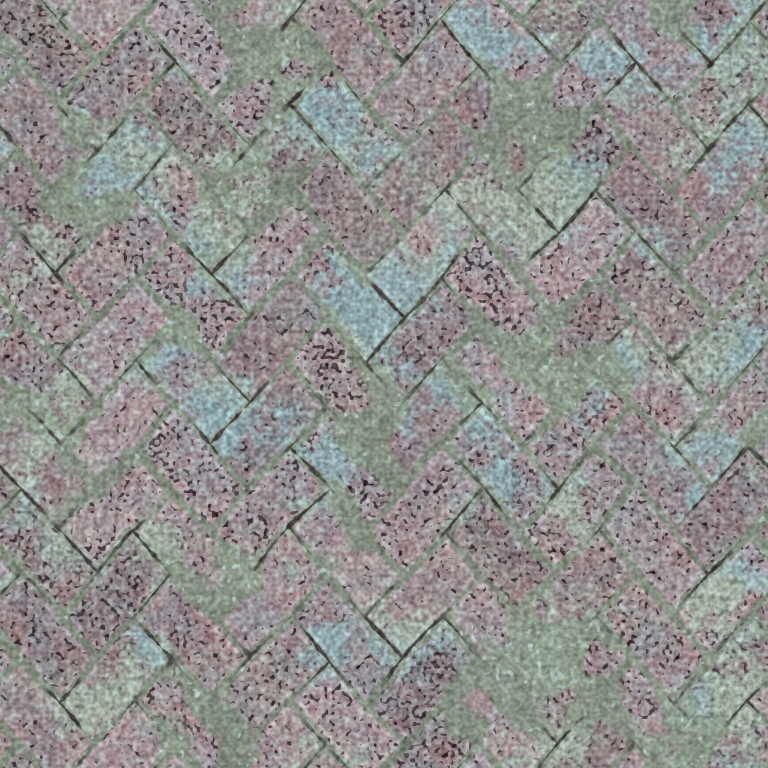
Reproduce this texture procedurally as a Shadertoy shader.

```glsl
// Weathered herringbone paving: 2:1 bricks laid diagonally, 5 repeats across and 9 down.
// Integer cells are grouped into bricks by their diagonal index; periodic gradient
// noise then adds lichen, pits, grain, dark crevices and moss creeping from the joints.

#define REPEATS vec2(5.0, 9.0)
#define PHASE vec2(0.151, 0.003)
#define JOINT 0.045
#define CORNER 0.06
#define WOBBLE 0.09
#define MOSS_SPREAD 1.25
#define GRAIN 0.21
#define BRICK_COLOR vec3(0.605, 0.53, 0.55)
#define LICHEN_COLOR vec3(0.56, 0.68, 0.70)
#define PALE_COLOR vec3(0.64, 0.70, 0.64)
#define MOSS_COLOR vec3(0.53, 0.58, 0.515)
#define DARK_COLOR vec3(0.22, 0.185, 0.195)

float hash(vec2 p) {
    vec3 q = fract(p.xyx * 0.1031);
    q += dot(q, q.yzx + 33.33);
    return fract((q.x + q.y) * q.z);
}

float cornerSlope(vec2 cell, vec2 offset, vec2 f, vec2 period) {
    float angle = 6.2832 * hash(mod(cell + offset, period) + period * 0.37);
    return dot(vec2(cos(angle), sin(angle)), f - offset);
}

// Gradient noise, about -1 to 1, tiling over the canvas
float noise(vec2 uv, vec2 freq) {
    vec2 p = uv * freq, i = floor(p), f = p - i;
    vec2 w = f * f * f * (f * (f * 6.0 - 15.0) + 10.0);
    float low = mix(cornerSlope(i, vec2(0, 0), f, freq), cornerSlope(i, vec2(1, 0), f, freq), w.x);
    float high = mix(cornerSlope(i, vec2(0, 1), f, freq), cornerSlope(i, vec2(1, 1), f, freq), w.x);
    return 1.4 * mix(low, high, w.y);
}

float fbm(vec2 uv, float freq) {
    float sum = 0.0, amp = 0.5;
    for (int k = 0; k < 4; k++) {
        sum += amp * noise(uv, vec2(freq));
        freq *= 2.0;
        amp *= 0.5;
    }
    return sum;
}

// Finds the brick at p: position from its centre, half size, and a tiling id
void herringbone(vec2 p, out vec2 local, out vec2 halfSize, out vec2 id) {
    vec2 cell = floor(p);
    float k = mod(cell.x + cell.y, 4.0);
    bool rising = k < 2.0;
    vec2 origin = cell - (rising ? vec2(k, 0.0) : vec2(0.0, k - 2.0));
    halfSize = rising ? vec2(1.0, 0.5) : vec2(0.5, 1.0);
    vec2 centre = origin + halfSize;
    local = p - centre;
    id = mod(vec2(centre.x + centre.y, centre.x - centre.y), REPEATS * vec2(4.0, 2.0));
}

float roundedBox(vec2 p, vec2 halfSize, float radius) {
    vec2 q = abs(p) - halfSize + radius;
    return length(max(q, 0.0)) + min(max(q.x, q.y), 0.0) - radius;
}

void mainImage(out vec4 fragColor, in vec2 fragCoord) {
    vec2 uv = fragCoord / iResolution.xy;
    vec2 diagonal = vec2(uv.x + uv.y, uv.x - uv.y);
    float aa = 14.0 / min(iResolution.x, iResolution.y);

    // Diagonal brick axes, slightly wavering
    vec2 g = (uv - PHASE) * REPEATS * vec2(2.0, 1.0);
    vec2 p = vec2(g.x + g.y, g.x - g.y) + vec2(1.0, 0.5);
    p += WOBBLE * vec2(noise(uv, vec2(7.0)), noise(uv, vec2(8.0)));
    vec2 local, halfSize, id;
    herringbone(p, local, halfSize, id);

    // Each brick gets its own tone, shift and size
    float tone = hash(id + 3.1), growth = hash(id + 17.7), wear = hash(id + 41.3);
    vec2 shift = 0.06 * (vec2(hash(id + 5.9), hash(id + 9.2)) - 0.5);
    float ragged = fbm(uv, 48.0);
    float depth = -roundedBox(local - shift, halfSize - JOINT - 0.03 * wear, CORNER);
    depth += 0.07 * ragged;
    vec2 toBorder = halfSize - abs(local);
    float border = min(toBorder.x, toBorder.y);

    // Fine texture shared by all layers
    float grain = 0.6 * noise(diagonal, vec2(127.0)) + 0.5 * noise(diagonal, vec2(71.0));
    float streak = noise(uv, vec2(37.0, 170.0)) + noise(uv, vec2(150.0, 31.0));
    float patches = fbm(uv, 9.0);

    // Brick face with blue and pale growth, part crust and part thin wash
    vec3 color = BRICK_COLOR * (0.90 + 0.20 * tone);
    color += vec3(0.04, -0.005, -0.02) * noise(uv, vec2(23.0));
    float spread = patches + 0.5 * growth - 0.30 + 0.35 * ragged + 0.10 * grain;
    float lichen = smoothstep(-0.08, 0.32, spread);
    float wash = smoothstep(-0.35, 0.25, fbm(uv, 14.0) + 0.3 * streak);
    vec3 crust = mix(LICHEN_COLOR, PALE_COLOR, smoothstep(-0.15, 0.2, fbm(uv, 6.0)));
    color = mix(color, crust, max(0.85 * lichen, 0.26 * wash));
    color += 0.06 * smoothstep(0.0, 0.04, depth) * (1.0 - smoothstep(0.05, 0.12, depth));

    // Small pits, crowded in bare clay and in the most worn bricks
    float pitField = noise(diagonal, vec2(109.0)) + 0.35 * noise(uv, vec2(83.0));
    float crowding = 0.35 * wear + 0.3 * noise(uv, vec2(27.0)) - 0.2;
    float pits = smoothstep(0.28, 0.65, pitField + crowding);
    color = mix(color, DARK_COLOR, pits * mix(0.85, 0.25, lichen));

    // Moss fills the joints and spreads over low places
    float reach = max(MOSS_SPREAD * (fbm(uv, 5.0) - 0.08), -0.02) + 0.2 * ragged;
    float moss = smoothstep(-0.09, 0.12, reach - depth);
    moss = max(moss, 1.0 - smoothstep(-aa, aa, depth));
    float fleckField = noise(diagonal, vec2(83.0)) + 0.6 * noise(uv, vec2(53.0));
    float flecks = smoothstep(0.45, 0.75, fleckField + 0.7 * patches);
    vec3 mossColor = MOSS_COLOR * (1.0 + 0.2 * patches + 0.12 * ragged);
    mossColor = mix(mossColor, vec3(0.69, 0.78, 0.76), 0.85 * flecks);
    color = mix(color, mossColor, 0.88 * moss);

    // Open crevices where moss is thin
    float open = smoothstep(-0.12, 0.25, fbm(uv, 9.0) - 0.8 * max(reach, 0.0));
    float crevice = 1.0 - smoothstep(0.025 - aa, 0.025 + aa, border + 0.06 * ragged);
    color = mix(color, DARK_COLOR, 0.85 * crevice * open);

    // Cool glints on raised grains, neutral shade in the hollows
    float relief = GRAIN * (grain + 0.28 * streak) * mix(1.0, 0.75, moss);
    color += max(relief, 0.0) * vec3(0.85, 1.1, 1.1) + min(relief, 0.0);
    fragColor = vec4(clamp(color, 0.0, 1.0), 1.0);
}
```
